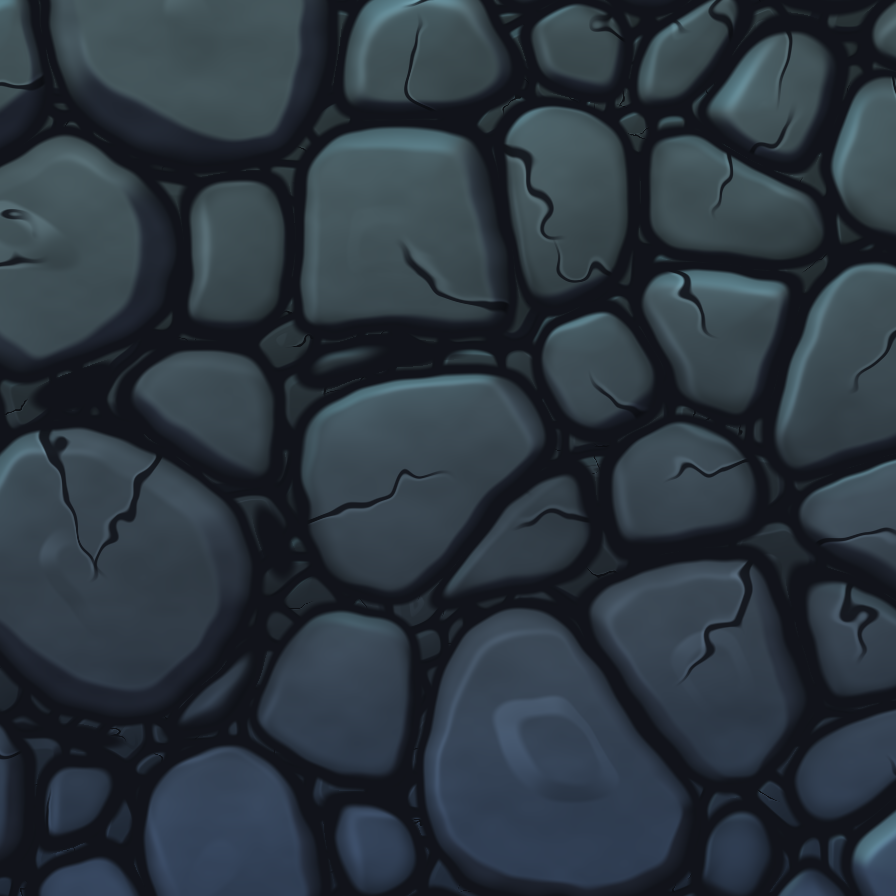
Write a three.js fragment shader that draws this texture.

```glsl
// Painted wall of bevelled, cracked boulders in dark slate with cool teal rim light.
varying vec2 vUv;

const float SCALE = 5.8;           // stone cells across the canvas
const float BIG_STONE = 1.25;      // weight of the largest boulders
const float ROUNDING = 11.0;       // lower is rounder at the corners
const float FACET_SHARPNESS = 26.0;
const float PEBBLE_SCALE = 3.6;
const vec2 LIGHT = vec2(-0.45, 0.89);
const vec3 STONE_LOW = vec3(0.20, 0.26, 0.35);
const vec3 STONE_MID = vec3(0.21, 0.255, 0.30);
const vec3 STONE_HIGH = vec3(0.26, 0.325, 0.345);
const vec3 SHADE = vec3(0.115, 0.135, 0.18);
const vec3 GAP = vec3(0.065, 0.075, 0.10);
const vec3 GLOW = vec3(0.38, 0.55, 0.60);

struct Stone {
  vec2 id, offset, facing;
  float size, rim, bevel, chip;
};

float hash(vec2 p) {
  return fract(sin(dot(p, vec2(127.1, 311.7))) * 43758.5453);
}

float noise(vec2 p) {
  vec2 i = floor(p), f = fract(p);
  f = f * f * (3.0 - 2.0 * f);
  return mix(mix(hash(i), hash(i + vec2(1, 0)), f.x),
             mix(hash(i + vec2(0, 1)), hash(i + vec2(1, 1)), f.x), f.y);
}

float fbm(vec2 p) {
  return 0.55 * noise(p) + 0.3 * noise(p * 2.1 + 5.0) + 0.15 * noise(p * 4.3 + 9.0);
}

vec2 center(vec2 id) {
  return id + 0.1 + 0.8 * vec2(hash(id), hash(id + 41.3));
}

float weight(vec2 id) {
  return BIG_STONE * pow(hash(id + 17.7), 4.0);
}

// Weighted Voronoi cell, with smooth distances to its straight sides
Stone findStone(vec2 p) {
  vec2 base = floor(p), home = base;
  float best = 1000.0;
  for (int y = -2; y <= 2; y++) for (int x = -2; x <= 2; x++) {
    vec2 id = base + vec2(x, y);
    vec2 r = p - center(id);
    float d = dot(r, r) - weight(id);
    if (d < best) { best = d; home = id; }
  }
  vec2 c = center(home), facing = vec2(0.0);
  float rim = 0.0, bevel = 1e-30, chip = 1e-30;
  for (int y = -3; y <= 3; y++) for (int x = -3; x <= 3; x++) {
    vec2 id = base + vec2(x, y);
    if (all(equal(id, home))) continue;
    vec2 other = center(id), r = p - other;
    float gap = length(other - c);
    float edge = (dot(r, r) - weight(id) - best) / (2.0 * gap);
    vec2 key = id + home * 1.7;
    float facet = exp(-FACET_SHARPNESS * edge / mix(0.6, 1.6, hash(key)));
    rim += exp(-ROUNDING * edge);
    bevel += facet;
    chip += exp(-FACET_SHARPNESS * edge / mix(0.6, 1.7, hash(key + 5.0)));
    facing += facet * (other - c) / gap;
  }
  return Stone(home, p - c, facing / bevel, weight(home), -log(rim) / ROUNDING,
               -log(bevel) / FACET_SHARPNESS, -log(chip) / FACET_SHARPNESS);
}

// Dark wandering cracks, each with a pale lower lip
vec3 addCracks(vec3 color, Stone s) {
  for (int k = 0; k < 2; k++) {
    vec2 seed = s.id + 23.0 * float(k + 1);
    float angle = 6.2832 * hash(seed);
    vec2 dir = vec2(cos(angle), sin(angle)), q = s.offset + seed;
    float along = dot(s.offset, dir);
    float across = dot(s.offset, vec2(-dir.y, dir.x)) + 0.4 * (noise(q * 2.5) - 0.5)
                 + 0.12 * (noise(q * 8.0) - 0.5);
    float width = 0.016 * clamp(along + 0.2, 0.0, 1.0);
    float show = smoothstep(-0.05, 0.15, along) * step(0.55, hash(seed + 3.0));
    float lip = exp(-pow((across - 0.03) / 0.014, 2.0));
    color *= 1.0 + 0.22 * lip * show;
    color = mix(color, GAP, show * 0.9 * (1.0 - smoothstep(width, width + 0.016, abs(across))));
  }
  return color;
}

vec3 paintStone(Stone s, vec2 uv) {
  vec3 base = mix(mix(STONE_LOW, STONE_MID, smoothstep(0.0, 0.35, uv.y)),
                  STONE_HIGH, smoothstep(0.25, 0.85, uv.y));
  float lit = dot(s.facing, LIGHT);
  float width = 0.11 + 0.12 * min(s.size, 1.0);
  float inner = s.bevel - width;
  float brush = fbm(uv * vec2(13.0, 19.0)) - 0.5;
  float slope = clamp(dot(s.offset, LIGHT) / (0.4 + s.size), -1.0, 1.0);
  float glow = smoothstep(0.3, 1.0, lit) * smoothstep(0.35, 0.7, noise(uv * 5.0 + 3.0));

  // Flat top with a chipped inner plane
  vec3 top = base * (0.93 + 0.1 * hash(s.id + 7.0) + 0.13 * slope + 0.22 * brush);
  float depth = width + 0.22;
  float chipped = smoothstep(0.25, 0.4, s.size) * smoothstep(0.35, 0.6, noise(uv * 6.0 + 11.0));
  float band = smoothstep(depth, depth + 0.025, s.chip)
             * (1.0 - smoothstep(depth + 0.07, depth + 0.1, s.chip));
  top *= 1.0 + chipped * band * (0.08 + 0.24 * lit);
  top = mix(top, GLOW, 0.22 * glow * exp(-7.0 * max(inner, 0.0)));

  // Bevelled sides, a thin ridge and contact shadow
  vec3 side = mix(SHADE, base * 1.15, smoothstep(-0.75, 0.6, lit)) * (1.0 + 0.3 * brush);
  side = mix(side, GLOW, 0.8 * glow);
  vec3 color = mix(side, top, smoothstep(-0.02, 0.025, inner));
  float ridge = exp(-pow(inner / 0.022, 2.0)) * smoothstep(0.3, 0.65, noise(uv * 11.0));
  color += base * ridge * (0.16 + 0.1 * lit);
  color = addCracks(color, s);
  return color * mix(0.48 + 0.3 * max(lit, 0.0), 1.0, smoothstep(0.0, 0.15, s.rim));
}

void main() {
  vec2 bend = vec2(noise(vUv * 7.0), noise(vUv * 7.0 + 31.0)) - 0.5;
  vec2 rough = vec2(noise(vUv * 32.0), noise(vUv * 32.0 + 57.0)) - 0.5;
  vec2 p = vUv * SCALE + 0.22 * bend + 0.035 * rough + 3.0;
  Stone stone = findStone(p);
  float gap = 0.015 + 0.045 * noise(vUv * 9.0 + 20.0);
  vec3 color = GAP;

  // Small pebbles wedged where the corners leave room
  if (stone.rim < 0.0) {
    Stone pebble = findStone(p * PEBBLE_SCALE + 17.0);
    float room = 1.0 - smoothstep(-0.035, 0.0, stone.rim);
    color = mix(GAP, paintStone(pebble, vUv) * 0.65, room * smoothstep(0.04, 0.12, pebble.rim));
  }
  color = mix(color, paintStone(stone, vUv), smoothstep(gap, gap + 0.03, stone.rim));
  gl_FragColor = vec4(color, 1.0);
}
```
